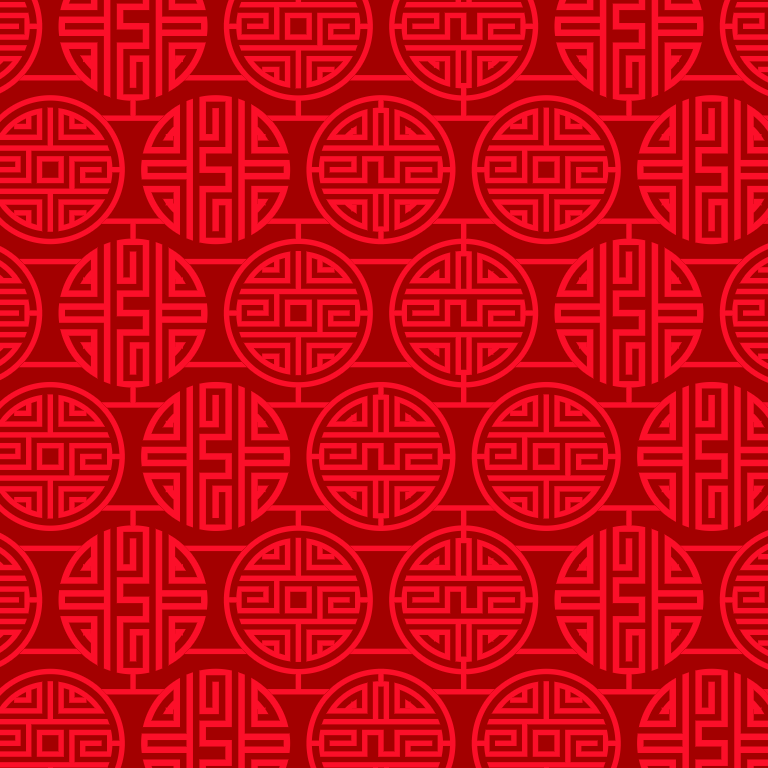
Give the GLSL for this pattern, as a WebGL 1 fragment shader.

```glsl
precision highp float;
// Staggered rows of round fretwork medallions joined by thin rails and stems.
// Three designs alternate along each row; every stroke is a distance to a bar
// or an arc, measured in modules (one module is two stroke widths).

uniform vec2 u_resolution;

const vec3 GROUND = vec3(0.64, 0.0, 0.0);
const vec3 LINE = vec3(0.99, 0.06, 0.16);
const float MODULE = 0.01406;                // module size on the canvas
const vec2 PITCH = vec2(15.31, 13.28);       // medallion spacing in modules
const vec2 EVEN_ORIGIN = vec2(12.32, 42.13); // a medallion centre in an even row
const float ODD_SHIFT = -7.66;               // sideways offset of odd rows
const float HALF_LINE = 0.25;
const float RING = 6.65;                     // centre line of the outer ring
const float CORE = 5.75;                     // edge of the fretwork disc
const float RAIL = 4.77;                     // height of the rails in a row
const float BOLD_SCALE = 1.2;                // enlargement of the ringless design

// Axis-aligned stroke with square ends, from corner lo to corner hi
float bar(vec2 p, vec2 lo, vec2 hi) {
  vec2 d = abs(p - 0.5 * (lo + hi)) - 0.5 * (hi - lo) - HALF_LINE;
  return max(d.x, d.y);
}

float arc(float r, float radius) {
  return abs(r - radius) - HALF_LINE;
}

// Rectangular spiral running outwards from start; hook is its inner turn
float keySpiral(vec2 p, float start, float hook) {
  float d = bar(p, vec2(start, 1.0), vec2(5.5, 1.0));
  d = min(d, bar(p, vec2(5.5, -1.0), vec2(5.5, 1.0)));
  d = min(d, bar(p, vec2(hook, -1.0), vec2(5.5, -1.0)));
  d = min(d, bar(p, vec2(hook, -1.0), vec2(hook, 0.0)));
  return min(d, bar(p, vec2(hook, 0.0), vec2(4.5, 0.0)));
}

// Corner panel closed by an arc, in the first quadrant
float cornerFrame(vec2 a, float left) {
  float r = length(a);
  float d = bar(a, vec2(left, 3.0), vec2(left, 5.5));
  d = min(d, bar(a, vec2(left, 3.0), vec2(5.5, 3.0)));
  d = min(d, max(arc(r, 5.5), max(left - a.x, 3.0 - a.y)));
  return min(d, bar(a, vec2(0.0, 2.0), vec2(5.5, 2.0)));
}

// Square at the centre, single upright bars
float squareFret(vec2 p) {
  vec2 a = abs(p);
  vec2 q = p.x < 0.0 ? -p : p;
  float d = abs(max(a.x, a.y) - 1.0) - HALF_LINE;
  d = min(d, keySpiral(q, 2.0, 3.0));
  d = min(d, bar(q, vec2(2.0, -2.0), vec2(2.0, 1.0)));
  d = min(d, cornerFrame(a, 1.0));
  d = min(d, bar(a, vec2(2.0, 4.0), vec2(2.0, 5.0)));
  d = min(d, bar(a, vec2(2.0, 4.0), vec2(3.1, 4.0)));
  d = min(d, bar(a, vec2(0.0, 2.0), vec2(0.0, 5.5)));
  return max(d, length(p) - CORE);
}

// Meander across the centre, double upright bars
float meanderFret(vec2 p) {
  vec2 a = abs(p);
  vec2 q = p.x < 0.0 ? -p : p;
  float d = bar(q, vec2(0.0, -1.0), vec2(0.0, 1.0));
  d = min(d, bar(q, vec2(0.0, -1.0), vec2(1.5, -1.0)));
  d = min(d, bar(q, vec2(1.5, -1.0), vec2(1.5, 1.0)));
  d = min(d, keySpiral(q, 1.5, 2.5));
  d = min(d, cornerFrame(a, 1.5));
  d = min(d, max(arc(length(a), 4.4), max(2.25 - a.x, 3.0 - a.y)));
  d = min(d, bar(a, vec2(2.5, 3.5), vec2(2.5, 3.6)));
  d = min(d, bar(a, vec2(0.5, 2.0), vec2(0.5, 5.5)));
  d = min(d, bar(a, vec2(0.0, 5.5), vec2(0.5, 5.5)));
  return max(d, length(p) - CORE);
}

// design: 0 square, 1 meander, 2 bold turned meander without a ring
float medallion(vec2 p, float design) {
  if (design > 1.5) return BOLD_SCALE * meanderFret(p.yx / BOLD_SCALE);
  vec2 a = abs(p);
  float d = min(arc(length(p), RING), bar(a, vec2(5.5, 0.0), vec2(RING, 0.0)));
  if (design < 0.5) return min(d, squareFret(p));
  d = min(d, bar(a, vec2(0.0, 5.5), vec2(0.0, RING)));
  return min(d, meanderFret(p));
}

// One row of medallions with its rails and, on even rows, its stems
float rowDistance(vec2 p, float row) {
  float odd = mod(row, 2.0);
  float x = p.x - EVEN_ORIGIN.x - odd * ODD_SHIFT;
  float column = floor(x / PITCH.x + 0.5);
  vec2 q = vec2(x - column * PITCH.x, p.y - EVEN_ORIGIN.y - row * PITCH.y);
  float turn = mod(column, 3.0);
  float design = turn > 1.5 ? 1.0 : (abs(turn - odd) < 0.5 ? 2.0 : 0.0);
  float rim = RING + HALF_LINE;
  float d = medallion(q, design);
  d = min(d, max(abs(abs(q.y) - RAIL) - HALF_LINE, rim - length(q)));
  float stem = bar(abs(q), vec2(0.0, RING), vec2(0.0, PITCH.y - RAIL));
  return odd < 0.5 ? min(d, stem) : d;
}

void main() {
  float side = min(u_resolution.x, u_resolution.y);
  vec2 p = gl_FragCoord.xy / (side * MODULE);
  float pixel = 1.0 / (side * MODULE);
  float nearest = floor((p.y - EVEN_ORIGIN.y) / PITCH.y + 0.5);
  float d = 1e3;
  for (int i = -1; i <= 1; i++) d = min(d, rowDistance(p, nearest + float(i)));
  float ink = clamp(0.5 - d / pixel, 0.0, 1.0);
  gl_FragColor = vec4(mix(GROUND, LINE, ink), 1.0);
}
```
